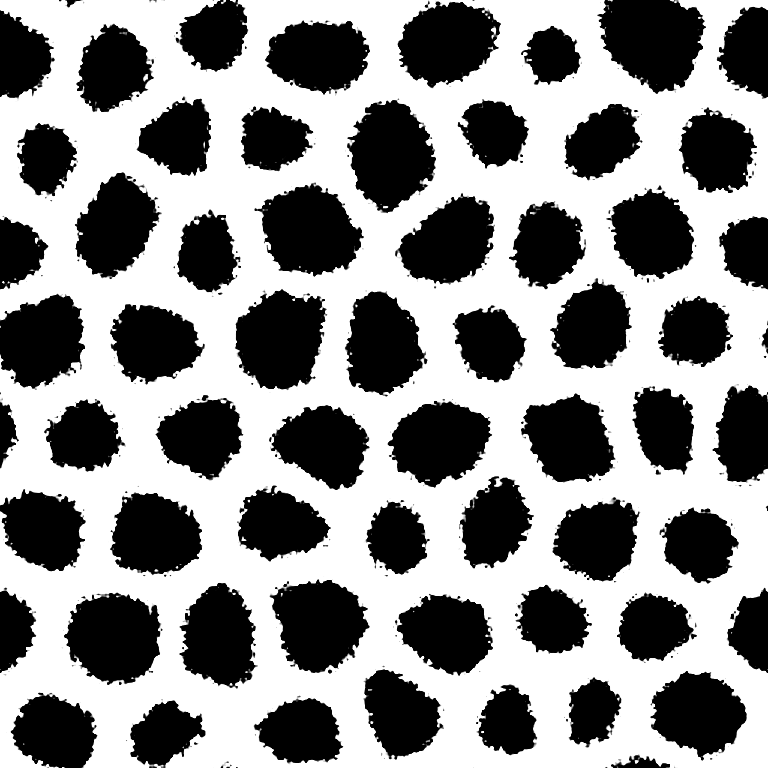
This pattern is drawn by a three.js fragment shader. Its source:

```glsl
varying vec2 vUv;

const vec2 GRID = vec2(7.0, 8.0);

float hash(vec2 p) {
  return fract(sin(dot(p, vec2(127.1, 311.7))) * 43758.5453);
}

// Value noise that wraps after a whole number of cells
float noise(vec2 uv, float period) {
  vec2 p = uv * period;
  vec2 i = floor(p);
  vec2 f = fract(p);
  f = f * f * (3.0 - 2.0 * f);
  vec2 a = mod(i, period);
  vec2 b = mod(i + 1.0, period);
  return mix(mix(hash(a), hash(vec2(b.x, a.y)), f.x),
             mix(hash(vec2(a.x, b.y)), hash(b), f.x), f.y);
}

// Jittered spot centre; odd rows are shifted by half a cell
vec2 spotCentre(vec2 cell) {
  vec2 id = mod(cell, GRID);
  vec2 jitter = vec2(hash(id + 3.7), hash(id + 19.3)) - 0.5;
  vec2 stagger = vec2(0.5 * mod(id.y, 2.0), 0.0);
  return (cell + 0.5 + stagger + 0.54 * jitter) / GRID;
}

// Rounded Voronoi cell: positive inside the spot
float spotField(vec2 uv) {
  vec2 base = floor(uv * GRID);
  vec2 nearCell = base;
  vec2 centre = vec2(0.0);
  float nearest = 10.0;
  for (int y = -2; y <= 2; y++) {
    for (int x = -2; x <= 2; x++) {
      vec2 cell = base + vec2(float(x), float(y));
      vec2 site = spotCentre(cell);
      float d = distance(uv, site);
      if (d < nearest) {
        nearest = d;
        nearCell = cell;
        centre = site;
      }
    }
  }

  // Smooth minimum of the distances to the borders with the neighbours
  float sum = 0.0;
  for (int y = -2; y <= 2; y++) {
    for (int x = -2; x <= 2; x++) {
      if (x == 0 && y == 0) continue;
      vec2 site = spotCentre(nearCell + vec2(float(x), float(y)));
      float border = dot(0.5 * (centre + site) - uv, normalize(site - centre));
      sum += exp(-85.0 * border);
    }
  }
  float margin = mix(0.012, 0.025, hash(mod(nearCell, GRID) + 41.9));
  return -log(sum) / 85.0 - margin;
}

void main() {
  // Frayed outline: soft wobble plus fine ragged bristles
  float fray = 0.006 * (noise(vUv, 36.0) - 0.5)
             + 0.007 * (noise(vUv, 128.0) - 0.5)
             + 0.009 * (noise(vUv, 256.0) - 0.5);
  float ink = smoothstep(-0.0012, 0.0012, spotField(vUv) + fray);
  gl_FragColor = vec4(vec3(1.0 - ink), 1.0);
}
```
